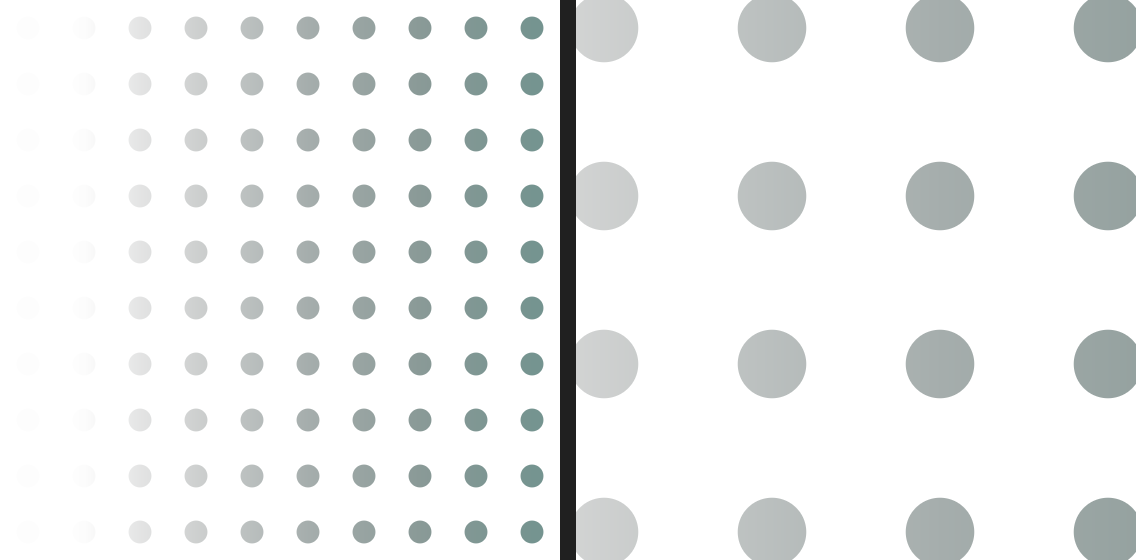
Left, the full canvas; right, a detail of the centre.
A WebGL 2 fragment shader for this pattern:

```glsl
#version 300 es
precision highp float;

uniform vec2 u_resolution;
out vec4 fragColor;

const float REPEATS = 10.0;      // dots across and down
const float DOT_RADIUS = 0.204;  // in units of one cell
const vec3 PAPER = vec3(1.0);

// Gradient stops: colour in rgb, horizontal position in w
const int STOP_COUNT = 7;
const vec4 STOPS[STOP_COUNT] = vec4[](
    vec4(0.992, 0.992, 0.992, 0.05),
    vec4(0.990, 0.990, 0.990, 0.15),
    vec4(0.892, 0.894, 0.894, 0.25),
    vec4(0.808, 0.816, 0.814, 0.35),
    vec4(0.648, 0.680, 0.676, 0.55),
    vec4(0.540, 0.603, 0.592, 0.75),
    vec4(0.460, 0.580, 0.564, 0.95)
);

// Piecewise linear blend through the stops
vec3 inkGradient(float x) {
    vec3 ink = STOPS[0].rgb;
    for (int i = 1; i < STOP_COUNT; i++) {
        float start = STOPS[i - 1].w;
        float blend = clamp((x - start) / (STOPS[i].w - start), 0.0, 1.0);
        ink = mix(ink, STOPS[i].rgb, blend);
    }
    return ink;
}

void main() {
    vec2 uv = gl_FragCoord.xy / u_resolution;

    // One centred dot per cell
    vec2 cell = fract(uv * REPEATS) - 0.5;
    float dotDistance = length(cell) - DOT_RADIUS;

    // Edge softened over one pixel
    float pixel = REPEATS / min(u_resolution.x, u_resolution.y);
    float coverage = clamp(0.5 - dotDistance / pixel, 0.0, 1.0);

    // The gradient runs continuously across the canvas, inside every dot
    fragColor = vec4(mix(PAPER, inkGradient(uv.x), coverage), 1.0);
}
```
